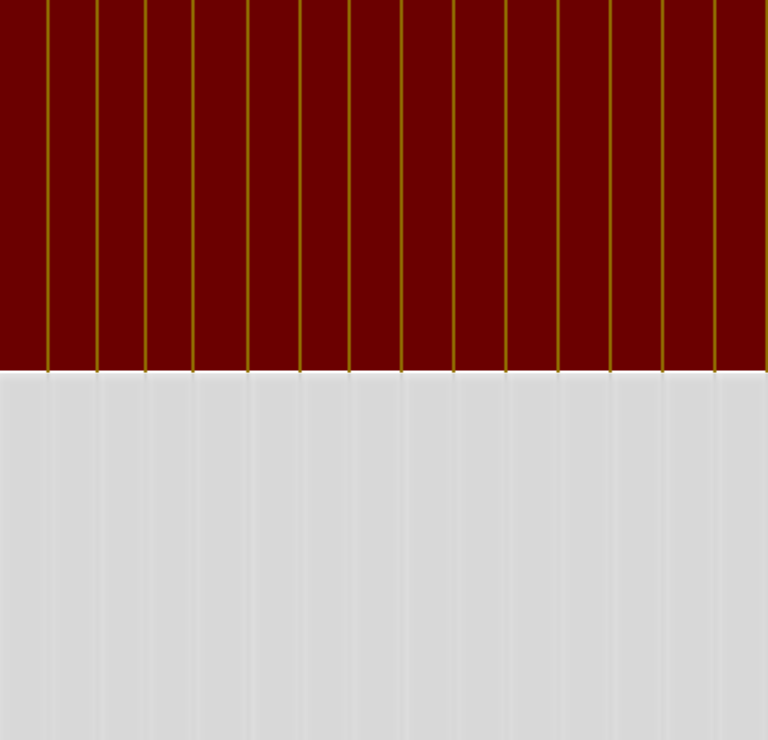
Reproduce this pattern procedurally as a WebGL 1 fragment shader.

```glsl
precision mediump float;
// Dark red planks with gold seams above a pale grey, faintly grooved panel.

uniform vec2 u_resolution;

#define SEAMS 15
#define FIRST_SEAM 0.0467
#define SEAM_PITCH 0.0680
#define SEAM_HALF_WIDTH 0.0021
#define SEAM_SOFTNESS 0.0017
#define PANEL_TOP 0.4993
#define RIM_HEIGHT 0.0042
#define GROOVE_DEPTH 0.013
#define RED vec3(0.418, 0.0, 0.0)
#define GOLD vec3(0.57, 0.44, 0.0)
#define GREY vec3(0.849)

float hash(float n) {
    return fract(sin(n * 12.99) * 437.58) * 2.0 - 1.0;
}

// One-dimensional gradient noise
float gradientNoise(float x) {
    float cell = floor(x);
    float f = x - cell;
    float blend = f * f * f * (f * (f * 6.0 - 15.0) + 10.0);
    return mix(hash(cell) * f, hash(cell + 1.0) * (f - 1.0), blend);
}

// Even spacing, with narrower planks towards the left
float seamPosition(float i) {
    float drift = 0.0;
    if (i < 3.5) drift = 0.0158 - 0.0034 * i - 0.00056 * i * i;
    else if (i < 5.5) drift = 0.004;
    return FIRST_SEAM + SEAM_PITCH * i + drift;
}

float bump(float x, float width) {
    return exp(-x * x / (width * width));
}

void main() {
    vec2 uv = gl_FragCoord.xy / u_resolution;
    vec2 pixel = 1.0 / u_resolution;
    float soft = max(SEAM_SOFTNESS, 0.6 * pixel.x);
    float edge = max(0.0009, 0.5 * pixel.y);

    // Gold seams and the soft grooves that continue them downwards
    float seam = 0.0;
    float line = 0.0;
    float groove = bump(uv.x, 0.005);
    for (int n = 0; n < SEAMS; n++) {
        float i = float(n);
        float x = uv.x - seamPosition(i);
        float wear = 1.0 + 0.8 * gradientNoise(i * 0.73 + 0.4);
        seam = max(seam, 1.0 - smoothstep(SEAM_HALF_WIDTH - soft,
                                          SEAM_HALF_WIDTH + soft, abs(x)));
        line = max(line, bump(x, 0.0022));
        groove += wear * (0.65 * bump(x + 0.0045, 0.0025)
                        + bump(x - 0.0075, 0.0032)
                        - 0.35 * bump(x, 0.0020));
    }

    // Pale panel, lighter just below its bright rim
    float depth = PANEL_TOP - uv.y;
    float fade = 1.0 - smoothstep(RIM_HEIGHT, 0.018, depth);
    vec3 panel = GREY + GROOVE_DEPTH * groove * (1.0 - 0.5 * fade);
    panel += fade * (0.035 - 0.055 * line);
    float rim = 1.0 - smoothstep(RIM_HEIGHT - 2.0 * edge,
                                 RIM_HEIGHT + edge, depth);
    panel = mix(panel, vec3(1.0), rim);

    // Red planks, with seam ends reaching over the rim
    float above = smoothstep(-edge, edge, -depth);
    float seamEnd = smoothstep(-edge, edge, 0.0028 - depth);
    vec3 color = mix(panel, RED, above);
    color = mix(color, GOLD, seam * seamEnd);
    gl_FragColor = vec4(clamp(color, 0.0, 1.0), 1.0);
}
```
